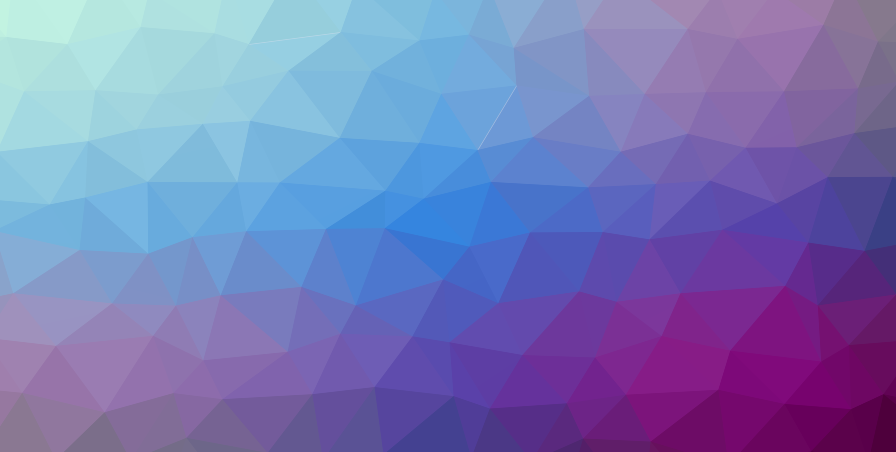
Reproduce this background procedurally as a Shadertoy shader.

```glsl
// Low-poly background: jittered triangles shaded by a mint, blue, purple and plum gradient.

const vec2 CELL = vec2(0.148, 0.116);   // mesh spacing, in canvas heights
const float JITTER = 0.66;
const float GLINT_WIDTH = 0.0008;

const vec3 MINT   = vec3(0.76, 0.95, 0.88);
const vec3 SKY    = vec3(0.59, 0.80, 0.87);
const vec3 BLUE   = vec3(0.18, 0.50, 0.87);
const vec3 PURPLE = vec3(0.53, 0.14, 0.54);
const vec3 PLUM   = vec3(0.49, 0.00, 0.46);
const vec3 DARK   = vec3(0.27, 0.00, 0.19);

float hash(vec2 p) {
    return fract(sin(dot(p, vec2(127.1, 311.7))) * 43758.5453);
}

float cross2(vec2 a, vec2 b) {
    return a.x * b.y - a.y * b.x;
}

float ramp(float from, float to, float t) {
    return clamp((t - from) / (to - from), 0.0, 1.0);
}

// One palette serves both axes.
vec3 palette(float t) {
    vec3 c = mix(MINT, SKY, ramp(0.0, 0.25, t));
    c = mix(c, BLUE, ramp(0.25, 0.5, t));
    c = mix(c, PURPLE, ramp(0.5, 0.75, t));
    c = mix(c, PLUM, ramp(0.75, 0.88, t));
    return mix(c, DARK, ramp(0.88, 1.0, t));
}

// Average of the horizontal and the downward gradient.
vec3 gradient(vec2 p, float aspect) {
    return 0.5 * (palette(p.x / aspect) + palette(1.0 - p.y));
}

// Mesh point: staggered rows with random displacement.
vec2 meshPoint(vec2 id) {
    vec2 offset = vec2(hash(id), hash(id + 57.3)) - 0.5;
    return CELL * (id + vec2(0.5 * mod(id.y, 2.0), 0.0) + JITTER * offset);
}

// Signed distance to the line a-b, positive on its left.
float edgeDistance(vec2 p, vec2 a, vec2 b) {
    return cross2(b - a, p - a) / max(length(b - a), 1e-4);
}

// Flat triangle; rgb is weighted by its coverage in alpha.
vec4 triangle(vec2 p, vec2 a, vec2 b, vec2 c, float aspect, float pixel) {
    float side = sign(cross2(b - a, c - a));
    float first = side * edgeDistance(p, a, b);
    float inside = min(first, side * min(edgeDistance(p, b, c), edgeDistance(p, c, a)));
    float coverage = smoothstep(-0.5 * pixel, 0.5 * pixel, inside);

    vec2 center = (a + b + c) / 3.0;
    float seed = hash(floor(center * 900.0));
    vec3 color = gradient(center, aspect) + 0.03 * (seed - 0.5);

    // A few triangles carry a pale hairline on one edge.
    float glint = step(0.97, seed) * (1.0 - smoothstep(GLINT_WIDTH, GLINT_WIDTH + pixel, abs(first)));
    color = mix(color, vec3(0.85, 0.88, 0.92), 0.4 * glint);
    return vec4(color, 1.0) * coverage;
}

// Quad split along its shorter diagonal.
vec4 quad(vec2 p, vec2 id, float aspect, float pixel) {
    vec2 a = meshPoint(id);
    vec2 b = meshPoint(id + vec2(1.0, 0.0));
    vec2 c = meshPoint(id + vec2(1.0, 1.0));
    vec2 d = meshPoint(id + vec2(0.0, 1.0));
    if (distance(a, c) < distance(b, d)) {
        return triangle(p, a, b, c, aspect, pixel) + triangle(p, c, d, a, aspect, pixel);
    }
    return triangle(p, b, c, d, aspect, pixel) + triangle(p, d, a, b, aspect, pixel);
}

void mainImage(out vec4 fragColor, in vec2 fragCoord) {
    float aspect = iResolution.x / iResolution.y;
    float pixel = 1.0 / iResolution.y;
    vec2 p = fragCoord * pixel;
    vec2 home = floor(p / CELL);

    // The smooth gradient fills any sliver left between triangles.
    vec4 sum = vec4(gradient(p, aspect), 1.0) * 0.001;
    for (int y = -1; y <= 1; y++) {
        for (int x = -1; x <= 1; x++) {
            sum += quad(p, home + vec2(x, y), aspect, pixel);
        }
    }
    fragColor = vec4(clamp(sum.rgb / sum.a, 0.0, 1.0), 1.0);
}
```
